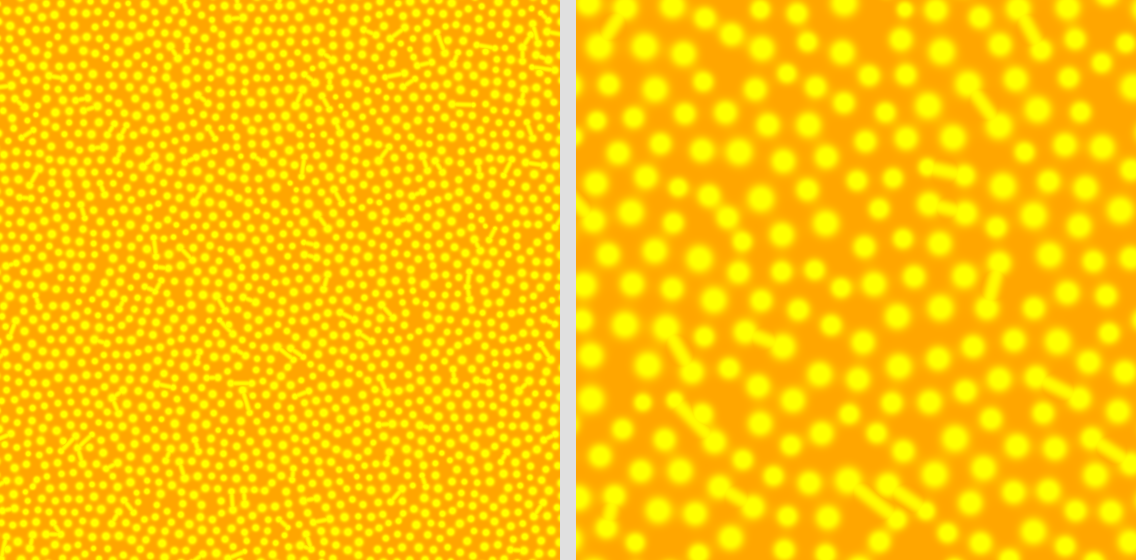
Left: the whole. Right: its middle third, enlarged.
Reproduce this pattern procedurally as a WebGL 2 fragment shader.

```glsl
#version 300 es
precision highp float;
// Soft yellow spots on orange, like a reaction-diffusion pattern.
// Sites of a bent, jittered hexagonal grid repel each other twice, then their
// glows are summed; a few neighbours are bridged into short worms.

uniform vec2 u_resolution;
out vec4 fragColor;

const vec3 ORANGE = vec3(1.0, 0.65, 0.0);
const vec3 YELLOW = vec3(1.0, 1.0, 0.0);
const float ROW_HEIGHT = 0.866;

vec2 hash2(vec2 p) {
    vec3 q = fract(p.xyx * vec3(0.1031, 0.1030, 0.0973));
    q += dot(q, q.yzx + 33.33);
    return fract((q.xx + q.yz) * q.zy);
}

// Slow wave that bends the straight grid rows
vec2 bend(vec2 p) {
    return 0.7 * sin(p.yx * 0.27 + vec2(0.0, 1.7));
}

// Jittered centre of a hexagonal grid cell
vec2 looseSite(vec2 cell) {
    vec2 centre = vec2(cell.x + 0.5 + 0.5 * mod(cell.y, 2.0), (cell.y + 0.5) * ROW_HEIGHT);
    return centre + bend(centre) + (hash2(cell + 17.0) - 0.5) * 0.82;
}

// Push away from a neighbour (xy) and amount of crowding (z)
vec3 repulsion(vec2 away) {
    float dist = length(away) + 1e-4;
    float overlap = max(0.0, 1.06 - dist);
    return vec3(away / dist * overlap, overlap);
}

// Site after the first repulsion
vec2 relaxedSite(vec2 cell) {
    vec2 site = looseSite(cell);
    vec2 push = vec2(0.0);
    for (int k = 0; k < 9; k++) {
        if (k == 4) continue;
        push += repulsion(site - looseSite(cell + vec2(k % 3 - 1, k / 3 - 1))).xy;
    }
    return site + 0.36 * push;
}

// Site after the second repulsion (xy) and spot size, smaller in a crowd (z)
vec3 spot(vec2 cell) {
    vec2 site = relaxedSite(cell);
    vec3 push = vec3(0.0);
    for (int k = 0; k < 9; k++) {
        if (k == 4) continue;
        push += repulsion(site - relaxedSite(cell + vec2(k % 3 - 1, k / 3 - 1)));
    }
    float size = 1.24 - 0.4 * push.z + 0.14 * (hash2(cell + 71.0).x - 0.5);
    return vec3(site + 0.32 * push.xy, clamp(size, 0.6, 1.15));
}

float glow(float dist, float radius) {
    float x = dist / radius;
    return exp(-x * x);
}

float segmentDistance(vec2 p, vec2 a, vec2 b) {
    vec2 ab = b - a;
    float t = clamp(dot(p - a, ab) / (dot(ab, ab) + 1e-5), 0.0, 1.0);
    return length(p - a - ab * t);
}

// Summed glow of the spots near p, or the glow of a bridge where that is stronger
float spotField(vec2 p) {
    vec2 q = p - bend(p);
    float row = floor(q.y / ROW_HEIGHT);
    vec2 home = vec2(floor(q.x - 0.5 * mod(row, 2.0)), row);
    float spots = 0.0;
    float bridges = 0.0;
    for (int j = -2; j <= 2; j++) {
        for (int i = -2; i <= 2; i++) {
            vec2 cell = home + vec2(i, j);
            vec2 chance = hash2(cell + 139.0);
            bool linked = chance.x < 0.085;
            if (length(p - looseSite(cell)) > (linked ? 2.0 : 1.45)) continue;
            vec3 s = spot(cell);
            spots += smoothstep(0.1, 0.8, s.z) * glow(length(p - s.xy), 0.295 * s.z);

            // Bridge to one neighbour: right, above or below
            if (linked) {
                vec2 side = chance.y < 0.34 ? vec2(1, 0) : vec2(0, chance.y < 0.67 ? 1 : -1);
                vec2 other = spot(cell + side).xy;
                bridges = max(bridges, 0.68 * glow(segmentDistance(p, s.xy, other), 0.22));
            }
        }
    }
    return max(spots, bridges);
}

void main() {
    vec2 uv = gl_FragCoord.xy / min(u_resolution.x, u_resolution.y);
    float yellowness = smoothstep(0.02, 0.8, spotField(uv * 40.0 + 40.0));
    fragColor = vec4(mix(ORANGE, YELLOW, yellowness), 1.0);
}
```
